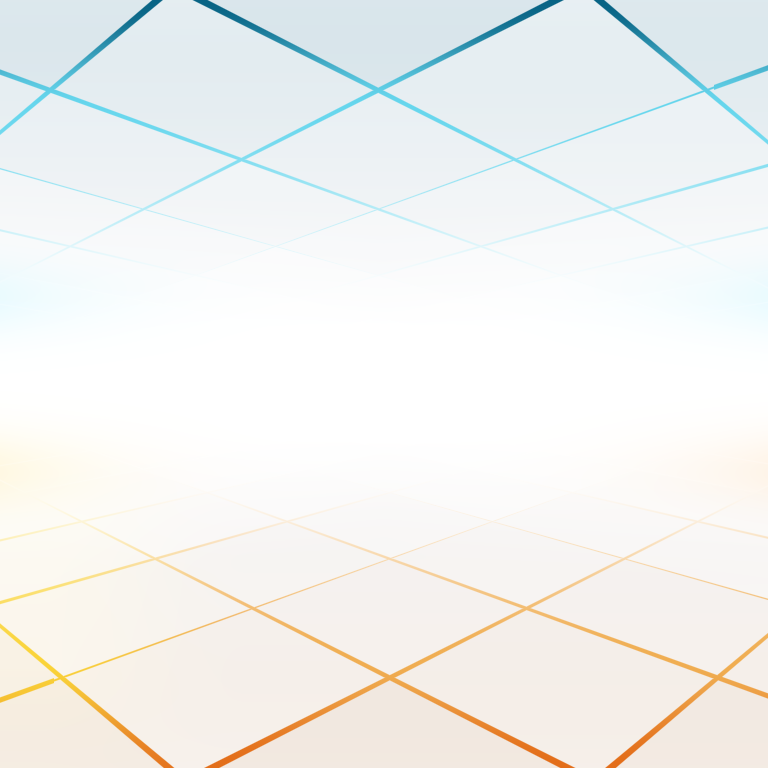
This background is drawn by a Shadertoy shader. Its source:

```glsl
// Bright room with a cyan diagonal grid overhead and an amber one underfoot.

#define HORIZON 0.3385      // vanishing height of the upper plane
#define CENTER_X 0.4925     // lateral centre of the upper plane
#define SPREAD 0.785        // cell width per unit of depth
#define ROW_START 2.342     // inverse cell width at row zero
#define ROW_STEP 0.466      // inverse cell width added per row
#define LINE_WIDTH 0.0101   // half width at unit depth
#define THIN 0.42           // width factor of the slender lines

float hash(vec2 cell) {
    return fract(sin(dot(cell, vec2(127.1, 311.7))) * 43758.5453);
}

// Coverage of the nearest integer line; slope is the gradient of coord.
float gridLine(float coord, vec2 slope, float halfWidth, float pixel) {
    float dist = abs(coord - round(coord)) / length(slope);
    return 1.0 - smoothstep(halfWidth - pixel, halfWidth + pixel, dist);
}

void mainImage(out vec4 fragColor, in vec2 fragCoord) {
    vec2 p = fragCoord / iResolution.xy;
    float pixel = 0.75 / min(iResolution.x, iResolution.y);

    // The floor is the ceiling turned by half a circle.
    bool isFloor = p.y < 0.5;
    vec2 q = isFloor ? 1.0 - p : p;

    // Perspective lattice: two families of diagonals.
    float depth = q.y - HORIZON;
    float size = SPREAD * depth;
    float x = q.x - CENTER_X;
    float row = (1.0 / size - ROW_START) / ROW_STEP;
    vec2 grid = x / size + vec2(0.5, -0.5) * row;
    float lean = 0.5 / ROW_STEP;
    vec2 slopeA = vec2(1.0, -SPREAD * (x + lean) / size) / size;
    vec2 slopeB = vec2(1.0, -SPREAD * (x - lean) / size) / size;

    // Line widths shrink with distance, and a few lines stay slender.
    float halfWidth = LINE_WIDTH * depth * depth;
    vec2 id = round(grid);
    float widthA = halfWidth * (id.x == 1.0 && q.x < 0.93 ? THIN : 1.0);
    float widthB = halfWidth * (id.y == -2.0 ? THIN : 1.0);
    float lineA = gridLine(grid.x, slopeA, widthA, pixel);
    float lineB = gridLine(grid.y, slopeB, widthB, pixel);
    float lines = max(lineA, lineB);

    // Palette, with warm yellow on the left side of the floor.
    float near = smoothstep(0.66, 1.0, q.y);
    float rim = smoothstep(0.86, 1.0, q.y);
    float yellow = 1.0 - smoothstep(0.05, 0.32, p.x);
    vec3 tileColor, lineColor, glowColor;
    if (isFloor) {
        tileColor = mix(vec3(0.970, 0.963, 0.960), vec3(0.953, 0.920, 0.890), near);
        tileColor += yellow * vec3(0.018, 0.016, -0.012) * (1.0 - 0.6 * rim);
        vec3 amber = mix(vec3(0.94, 0.68, 0.32), vec3(0.98, 0.83, 0.22), yellow);
        lineColor = mix(amber, vec3(0.89, 0.43, 0.10), rim * (1.0 - 0.35 * yellow));
        glowColor = mix(vec3(1.0, 0.945, 0.88), vec3(1.0, 0.965, 0.85), yellow);
    } else {
        tileColor = mix(vec3(0.965, 0.970, 0.975), vec3(0.865, 0.910, 0.930), near);
        lineColor = mix(vec3(0.40, 0.84, 0.93), vec3(0.03, 0.39, 0.52), rim);
        glowColor = vec3(0.89, 0.98, 1.0);
    }

    // White haze with coloured glows at both sides.
    float side = abs(2.0 * p.x - 1.0);
    float band = (q.y - 0.62) / 0.055;
    vec3 color = mix(vec3(1.0), glowColor, 0.8 * side * side * side * exp(-band * band));

    // Tiles: a soft diagonal sheen and a little variation per cell.
    vec2 cell = floor(grid);
    vec2 local = grid - cell;
    float sheen = 0.75 + 0.25 * (local.x + 1.0 - local.y) + 0.2 * (hash(cell) - 0.5);
    float tileFade = smoothstep(0.55, 0.74, q.y - 0.025 * side);
    color = mix(color, 1.0 - (1.0 - tileColor) * sheen, tileFade);

    // Pale seams in the distance, saturated lines up close.
    float lineFade = smoothstep(0.59, 0.87, q.y);
    vec3 seam = mix(vec3(1.0), lineColor, lineFade);
    color = mix(color, seam, lines * smoothstep(0.55, 0.72, q.y));

    fragColor = vec4(clamp(color, 0.0, 1.0), 1.0);
}
```
